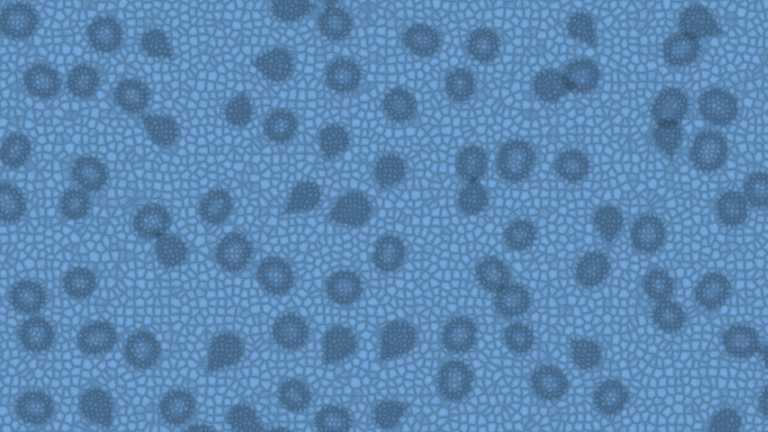
This pattern is drawn by a Shadertoy shader. Its source:

```glsl
// Blood smear in blue: round and teardrop cells over a pebbled ground.
// Coarse grains fill the ground and fine grains fill the cells; both share
// one Voronoi diagram, shaded by the gap between the two nearest sites.

vec2 hash2(vec2 p) {
    return fract(sin(vec2(dot(p, vec2(127.1, 311.7)),
                          dot(p, vec2(269.5, 183.3)))) * 43758.5453);
}

// Signed distance to a capsule from radius r1 at the origin to r2 at (0, h)
float taperedCapsule(vec2 p, float r1, float r2, float h) {
    p.x = abs(p.x);
    float b = (r1 - r2) / h;
    float a = sqrt(1.0 - b * b);
    float k = dot(p, vec2(-b, a));
    if (k < 0.0) return length(p) - r1;
    if (k > a * h) return length(p - vec2(0.0, h)) - r2;
    return dot(p, vec2(a, b)) - r1;
}

// x: signed distance to the nearest blood cell, y: summed stain
vec2 bloodField(vec2 p) {
    const float spacing = 0.145;
    vec2 base = floor(p / spacing);
    vec2 field = vec2(1.0, 0.0);
    for (int j = -1; j <= 1; j++)
    for (int i = -1; i <= 1; i++) {
        vec2 id = base + vec2(i, j);
        vec2 place = hash2(id + 3.7);
        vec2 kind = hash2(id + 41.3);
        vec2 look = hash2(id + 87.9);
        if (look.x < 0.07) continue;

        // Random position and heading
        vec2 q = p - (id + 0.1 + 0.8 * place) * spacing;
        float angle = 6.2832 * kind.y;
        float c = cos(angle), s = sin(angle);
        q = mat2(c, s, -s, c) * q;

        // About a third are teardrops, the rest slightly oval discs
        bool tear = kind.x < 0.32;
        float r = mix(0.036, 0.045, look.y);
        float d = tear
            ? taperedCapsule(q, r - 0.002, 0.004, mix(0.046, 0.068, look.x))
            : taperedCapsule(q + vec2(0.0, 0.005), r, r, mix(0.002, 0.018, look.x));

        // Dark rim and a paler middle
        float pale = (tear ? 0.35 : 0.75) * smoothstep(0.1, 0.7, kind.x + 0.1);
        float stain = smoothstep(0.005, -0.010, d)
                    * (1.0 - pale * smoothstep(0.016, 0.036, -d));
        field = vec2(min(field.x, d), field.y + stain);
    }
    return field;
}

// Adds the sites on one side of the cell outlines to the two nearest distances
void addGrains(vec2 p, float size, float side, float cellDist, inout vec2 nearest) {
    vec2 base = floor(p / size);
    for (int j = -2; j <= 2; j++)
    for (int i = -2; i <= 2; i++) {
        vec2 id = base + vec2(i, j);
        vec2 site = (id + 0.5 + 0.8 * (hash2(id + side * 17.0) - 0.5)) * size;
        float r = length(site - p);
        if (r >= nearest.y) continue;
        // Far from any outline, every site lies on the same side as p
        float d = abs(cellDist) > 0.035 ? cellDist : bloodField(site).x;
        if (d * side <= 0.0) continue;
        nearest = r < nearest.x ? vec2(r, nearest.x) : vec2(nearest.x, r);
    }
}

void mainImage(out vec4 fragColor, in vec2 fragCoord) {
    vec2 p = fragCoord / iResolution.y;
    vec2 field = bloodField(p);

    // Coarse ground grains outside, fine grains inside
    vec2 nearest = vec2(1.0);
    addGrains(p, 0.0208, 1.0, field.x, nearest);
    addGrains(p, 0.0115, -1.0, field.x, nearest);

    // Soft dark seams, bright grain cores, then the stain of the cells
    float core = smoothstep(-0.003, 0.015, nearest.y - nearest.x);
    float light = mix(0.74, 1.0, core) * (1.0 - 0.21 * min(field.y, 1.7));

    vec3 paleBlue = vec3(0.445, 0.655, 0.86);
    fragColor = vec4(paleBlue * light, 1.0);
}
```
